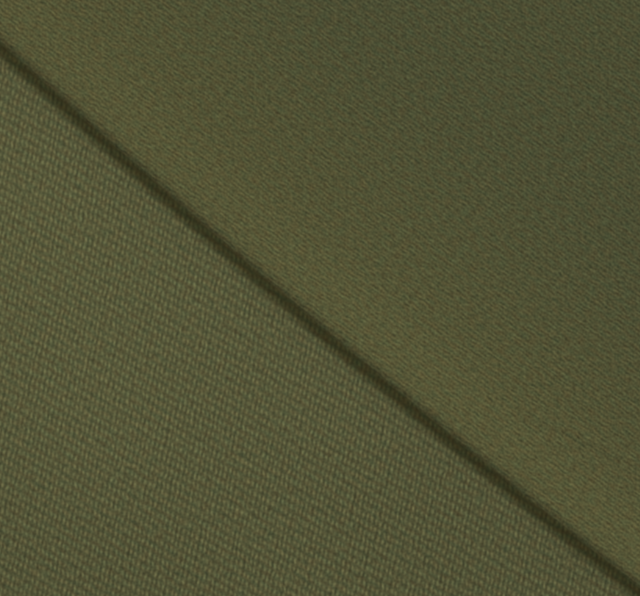
Give the GLSL for this texture, as a Shadertoy shader.

```glsl
// Olive cloth: a smooth twill folded diagonally over its coarser ribbed side.

const float TAU = 6.2831853;
const vec3 RIB_COLOR = vec3(0.338, 0.340, 0.224);
const vec3 TWILL_WARM = vec3(0.326, 0.325, 0.206);
const vec3 TWILL_COOL = vec3(0.297, 0.304, 0.200);
const vec3 SHADOW_COLOR = vec3(0.195, 0.193, 0.108);
const vec3 THREAD_TINT = vec3(0.022, -0.010, -0.012);

vec2 hashGradient(vec2 cell) {
    vec3 q = fract(cell.xyx * vec3(0.1031, 0.1030, 0.0973));
    q += dot(q, q.yzx + 33.33);
    float angle = TAU * fract((q.x + q.y) * q.z);
    return vec2(cos(angle), sin(angle));
}

float gradientNoise(vec2 p) {
    vec2 i = floor(p), f = fract(p);
    vec2 u = f * f * f * (f * (f * 6.0 - 15.0) + 10.0);
    vec2 e = vec2(0.0, 1.0);
    float a = dot(hashGradient(i), f);
    float b = dot(hashGradient(i + e.yx), f - e.yx);
    float c = dot(hashGradient(i + e.xy), f - e.xy);
    float d = dot(hashGradient(i + e.yy), f - e.yy);
    return mix(mix(a, b, u.x), mix(c, d, u.x), u.y);
}

// Fades detail whose period nears the pixel size
float detailFade(float period, float pixel) {
    return smoothstep(1.4, 2.4, period / pixel);
}

// Approximate signed distance to the curved fold, positive above it
float foldDistance(vec2 p) {
    float height = 0.930 - 0.920 * p.x + 0.063 * p.x * p.x;
    float slope = -0.920 + 0.126 * p.x;
    return (p.y - height) / sqrt(1.0 + slope * slope);
}

// Noise stretched along a thread that runs in the given direction
float threadNoise(vec2 p, vec2 direction, vec2 frequency) {
    vec2 across = vec2(-direction.y, direction.x);
    return gradientNoise(vec2(dot(p, direction), dot(p, across)) * frequency);
}

// Steep strokes in narrow columns, gathered in rows that step down to the right
float ribWeave(vec2 p, vec2 stitch, float pixel) {
    p += 0.0022 * vec2(gradientNoise(p * 55.0), gradientNoise(p * 55.0 + 17.0));
    float column = (p.x - 0.20 * p.y) / stitch.x;
    float row = p.y / stitch.y + column * 0.33;
    float rib = cos(TAU * column);
    float step1 = cos(TAU * row);
    float stroke = rib * (0.65 + 0.35 * step1) + 0.55 * step1;
    float uneven = threadNoise(p, vec2(0.20, 0.98), vec2(75.0, 170.0));
    return (0.72 * stroke + 0.9 * uneven) * detailFade(stitch.x, pixel);
}

// Fine diagonal lines running down to the right, broken by uneven threads
float twillWeave(vec2 p, float period, float pixel) {
    vec2 q = p + 0.0020 * gradientNoise(p * 70.0);
    float diagonal = cos(TAU * dot(q, vec2(0.58, 0.81)) / period);
    float uneven = threadNoise(p, vec2(0.81, -0.58), vec2(80.0, 190.0));
    float gaps = 0.75 + 0.8 * gradientNoise(p * 110.0 + 5.0);
    return (0.7 * diagonal * gaps + 1.1 * uneven) * detailFade(period, pixel);
}

// Soft crease: dark on the line, a faint light just above it
float crease(vec2 p, vec2 a, vec2 b, float width) {
    vec2 along = b - a;
    float t = clamp(dot(p - a, along) / dot(along, along), 0.0, 1.0);
    vec2 offset = p - a - along * t;
    float line = exp(-dot(offset, offset) / (width * width));
    vec2 lifted = offset - vec2(0.0, 2.0 * width);
    float glow = exp(-dot(lifted, lifted) / (4.0 * width * width));
    return (0.5 * glow - line) * smoothstep(0.0, 0.5, t);
}

vec3 ribbedCloth(vec2 p, float fold, float grain, float pixel) {
    float broad = gradientNoise(p * 3.2 + 8.0);
    float light = 1.0 + 0.03 * broad + 0.13 * grain;
    light += 0.03 * smoothstep(0.1, 0.8, p.y) - 0.035 * smoothstep(0.35, 0.0, p.y);
    light += 0.165 * ribWeave(p, vec2(0.0082, 0.0130), pixel);
    vec3 color = RIB_COLOR * light;

    // Contact shadow beneath the fold
    float below = max(-fold, 0.0);
    float core = 1.0 - smoothstep(0.009, 0.028, below);
    float halo = exp(-below / 0.035);
    color *= 1.0 - 0.10 * halo;
    return mix(color, SHADOW_COLOR * (0.3 + 0.7 * light), 0.90 * core);
}

vec3 twillCloth(vec2 p, float fold, float grain, float pixel) {
    float broad = gradientNoise(p * vec2(2.2, 3.0) + 3.0);
    float cool = smoothstep(0.04, 0.50, fold + 0.05 * broad);
    float light = 1.0 + 0.025 * broad + 0.16 * grain;
    light += 0.105 * twillWeave(p, 0.0068, pixel);
    light += 0.035 * exp(-pow((fold - 0.06) / 0.05, 2.0));
    light += 0.05 * crease(p, vec2(0.82, 0.335), vec2(1.09, 0.205), 0.006);
    light += 0.03 * crease(p, vec2(0.90, 0.895), vec2(1.09, 0.825), 0.007);

    // The cloth rolls away from the light at its folded edge
    light *= mix(0.74, 1.0, smoothstep(-0.003, 0.018, fold));
    return mix(TWILL_WARM, TWILL_COOL, cool) * light;
}

void mainImage(out vec4 fragColor, in vec2 fragCoord) {
    vec2 p = fragCoord / iResolution.y;
    float pixel = 1.0 / iResolution.y;
    float fold = foldDistance(p) + 0.0012 * gradientNoise(p * 22.0);
    float grain = gradientNoise(p * 215.0 + 0.37) * detailFade(1.0 / 215.0, pixel);
    grain += 0.5 * gradientNoise(p * 120.0 + 31.0);

    vec3 lower = ribbedCloth(p, fold, grain, pixel);
    vec3 upper = twillCloth(p, fold, grain, pixel);
    float edge = smoothstep(-0.002 - pixel, 0.002 + pixel, fold);
    vec3 color = mix(lower, upper, edge);

    // Brown and green threads mixed through the yarn
    color += THREAD_TINT * threadNoise(p, vec2(0.81, -0.58), vec2(60.0, 130.0));
    fragColor = vec4(color, 1.0);
}
```
